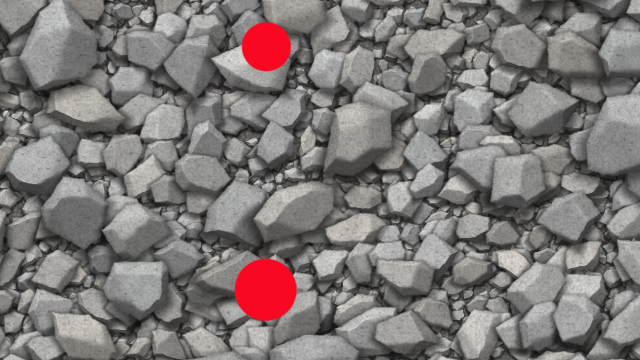
A Shadertoy shader for this texture:

```glsl
// A heap of broken grey stone with two flat red discs lying on it.
// Layers of jittered convex polygons, small gravel first and boulders last, are
// painted over each other; softly blended facet planes give each stone its light.

const float TAU = 6.2831853;
const vec3 RED = vec3(0.98, 0.03, 0.13);

vec3 hash3(vec2 p) {
    vec3 q = fract(vec3(p.xyx) * vec3(0.1031, 0.1030, 0.0973));
    q += dot(q, q.yxz + 33.33);
    return fract((q.xxy + q.yzz) * q.zyx);
}

// Gradient noise, roughly -0.7 to 0.7
float corner(vec2 cell, vec2 offset) {
    float a = TAU * hash3(cell + 71.0).x;
    return dot(vec2(cos(a), sin(a)), offset);
}

float noise(vec2 p) {
    vec2 i = floor(p), f = p - i;
    vec2 u = f * f * f * (f * (f * 6.0 - 15.0) + 10.0);
    vec2 e = vec2(1.0, 0.0);
    return mix(mix(corner(i, f), corner(i + e, f - e), u.x),
               mix(corner(i + e.yx, f - e.yx), corner(i + 1.0, f - 1.0), u.x), u.y);
}

// One stone of unit radius: x = signed distance, y = brightness
vec2 stone(vec2 p, vec2 id, vec3 light) {
    vec3 r = hash3(id + 5.7);
    vec2 tilt = (r.xy - 0.5) * 1.1;
    float topWeight = exp(-22.0 * max(0.3 + 0.25 * r.z + dot(p, tilt), -0.3));
    vec3 normal = topWeight * normalize(vec3(-tilt, 1.0));
    float edge = -9.0;
    for (int i = 0; i < 7; i++) {
        vec3 h = hash3(id + float(i) * vec2(17.3, 9.1));
        float a = TAU * (float(i) + 0.85 * h.x + r.z) / 7.0;
        vec2 n = vec2(cos(a), sin(a));
        float side = dot(p, n) - 0.72 - 0.33 * h.y;
        float slope = 0.6 + 2.6 * h.z;
        edge = max(edge, side);
        normal += exp(-22.0 * max(-side * slope, -0.3)) * normalize(vec3(n * slope, 1.0));
    }
    float lit = max(dot(normalize(normal), light), 0.0);
    float rim = smoothstep(0.0, -0.12, edge);
    return vec2(edge, (0.28 + 0.48 * lit) * (0.88 + 0.12 * rim));
}

// Paint one grid of stones over the ground, lower rows in front
vec3 paintLayer(vec3 col, vec2 uv, float size, float density, float seed) {
    vec2 base = floor(uv / size);
    float pixel = 1.1 / iResolution.y;
    for (int y = 1; y >= -1; y--)
    for (int x = -1; x <= 1; x++) {
        vec2 cell = base + vec2(x, y);
        vec2 id = cell + 40.0 + seed * 53.0;
        vec3 h = hash3(id), k = hash3(id + 301.0);
        if (h.z > density) continue;

        float radius = size * (0.43 + 0.2 * k.x);
        vec2 p = (uv - (cell + 0.5 + 0.55 * (h.xy - 0.5)) * size) / radius;
        if (dot(p, p) > 4.0) continue;

        // Turn and stretch the stone, and turn the light with it
        float a = (k.y - 0.4) * 2.2, stretch = 1.0 + 0.3 * k.z;
        mat2 turn = mat2(cos(a), -sin(a), sin(a), cos(a));
        vec3 light = normalize(vec3(turn * vec2(-0.25, 0.62), 0.75));
        vec2 s = stone(turn * p * vec2(1.0 / stretch, stretch), id, light);

        // Contact shadow, wider below the stone
        col *= mix(0.42, 1.0, smoothstep(-0.08, 0.3, s.x + 0.13 * p.y));

        vec3 tint = mix(vec3(0.99, 1.0, 0.995), vec3(1.025, 1.0, 0.965), k.z * k.z);
        vec3 face = tint * (s.y + 0.13 * (fract(h.z * 37.0) - 0.5));
        col = mix(col, face, smoothstep(pixel, -pixel, s.x * radius));
    }
    return col;
}

void paintDisc(inout vec3 col, vec2 p, float radius) {
    float d = length(p) - radius, pixel = 1.0 / iResolution.y;
    col = mix(col, RED, smoothstep(pixel, -pixel, d));
}

void mainImage(out vec4 fragColor, in vec2 fragCoord) {
    vec2 uv = fragCoord / iResolution.y;

    // Chipped outlines
    vec2 warped = uv + 0.004 * vec2(noise(uv * 38.0), noise(uv * 38.0 + 19.0))
                     + 0.0015 * vec2(noise(uv * 110.0), noise(uv * 110.0 + 7.0));

    // Dark grit, then stones of growing size
    vec3 col = vec3(0.36, 0.355, 0.34) + 0.16 * noise(uv * 130.0);
    col = paintLayer(col, warped, 0.033, 0.85, 1.0);
    col = paintLayer(col, warped, 0.062, 0.85, 2.0);
    col = paintLayer(col, warped, 0.105, 0.78, 3.0);
    col = paintLayer(col, warped, 0.155, 0.52, 4.0);
    col = paintLayer(col, warped, 0.235, 0.26, 5.0);

    // Weathered stains, pits and fine grain
    float stain = noise(uv * 24.0) + 0.7 * noise(uv * 62.0 + 3.0);
    float grain = noise(uv * 125.0 + 8.0) + 0.8 * noise(uv * 240.0);
    float pits = smoothstep(0.25, 0.5, noise(uv * vec2(70.0, 95.0) + 31.0));
    col *= 1.0 + 0.09 * stain + 0.12 * grain - 0.13 * pits;

    // Pale dusty haze lifts the deepest gaps
    col = mix(col, vec3(0.60, 0.60, 0.595), 0.07);

    paintDisc(col, uv - vec2(0.740, 0.870), 0.068);
    paintDisc(col, uv - vec2(0.738, 0.195), 0.086);
    fragColor = vec4(clamp(col, 0.0, 1.0), 1.0);
}
```
